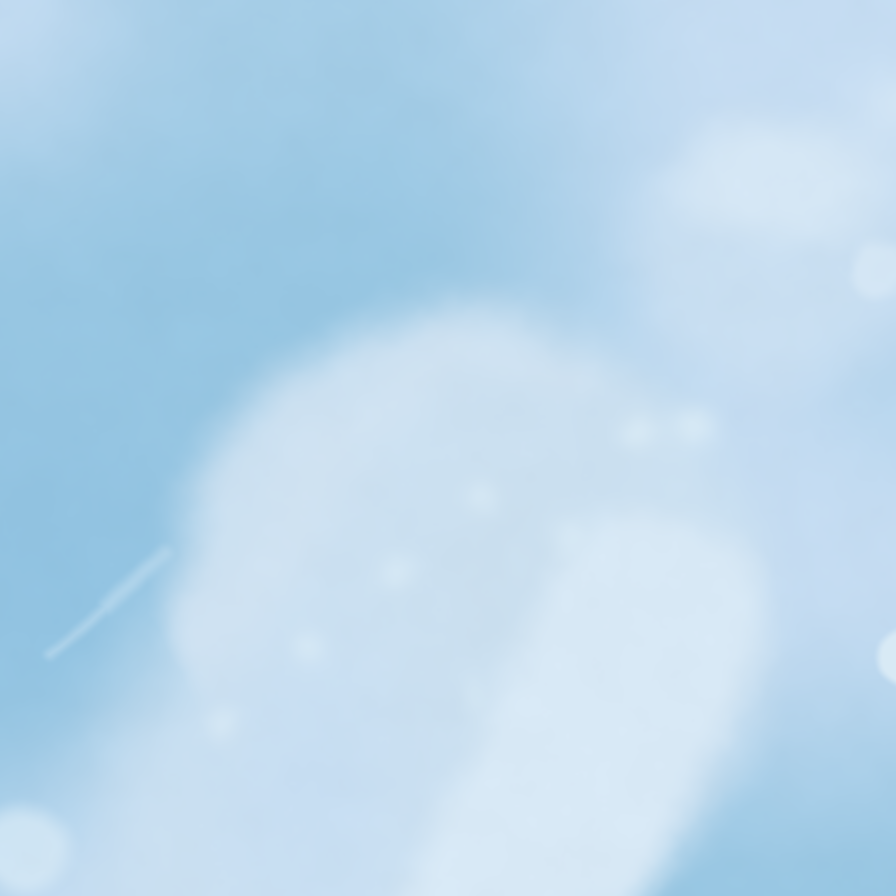
A WebGL 1 fragment shader for this texture:

```glsl
precision highp float;
// Soft pale cloud bank rising diagonally through a light blue sky.
uniform vec2 u_resolution;

float hash(vec2 p) {
  vec3 q = fract(vec3(p.xyx) * 0.1031);
  q += dot(q, q.yzx + 33.33);
  return fract((q.x + q.y) * q.z);
}

float valueNoise(vec2 p) {
  vec2 cell = floor(p);
  vec2 f = fract(p);
  f = f * f * (3.0 - 2.0 * f);
  float low = mix(hash(cell), hash(cell + vec2(1.0, 0.0)), f.x);
  float high = mix(hash(cell + vec2(0.0, 1.0)), hash(cell + vec2(1.0)), f.x);
  return mix(low, high, f.y);
}

float fbm(vec2 p) {
  float sum = 0.0;
  float gain = 0.5;
  for (int i = 0; i < 4; i++) {
    sum += gain * valueNoise(p);
    p = p * 2.03 + 7.1;
    gain *= 0.5;
  }
  return sum;
}

// Gaussian patch, one at its centre.
float glow(vec2 p, vec2 centre, vec2 radius) {
  vec2 q = (p - centre) / radius;
  return exp(-dot(q, q));
}

// Ellipse with a feathered rim.
float softEllipse(vec2 p, vec2 centre, vec2 radius, float feather) {
  float d = length((p - centre) / radius);
  return 1.0 - smoothstep(1.0 - feather, 1.0 + feather, d);
}

float segmentDistance(vec2 p, vec2 a, vec2 b) {
  vec2 ab = b - a;
  return length(p - a - ab * clamp(dot(p - a, ab) / dot(ab, ab), 0.0, 1.0));
}

float softStroke(vec2 p, vec2 a, vec2 b, float radius, float feather) {
  return 1.0 - smoothstep(radius - feather, radius + feather, segmentDistance(p, a, b));
}

vec3 skyColor(vec2 p) {
  vec3 haze = vec3(0.77, 0.862, 0.947);
  vec3 c = mix(vec3(0.59, 0.775, 0.885), vec3(0.645, 0.802, 0.902), smoothstep(0.65, 1.0, p.y));
  c = mix(c, vec3(0.56, 0.757, 0.88), 0.7 * glow(p, vec2(0.04, 0.36), vec2(0.2, 0.18)));
  c = mix(c, haze, 0.85 * glow(p, vec2(0.0, 1.0), vec2(0.14, 0.17)));
  float eastHaze = smoothstep(0.42, 0.84, p.x + 0.1 * (p.y - 0.8));
  eastHaze *= smoothstep(-0.04, 0.36, p.y);
  c = mix(c, haze, eastHaze);
  c = mix(c, vec3(0.69, 0.825, 0.92), 0.6 * glow(p, vec2(1.0, 0.56), vec2(0.09, 0.08)));
  // Low mist along the left corner.
  float mist = 1.0 - smoothstep(-0.08, 0.24, p.y - 0.5 * p.x);
  mist *= 1.0 - smoothstep(0.3, 0.65, p.x);
  return mix(c, haze, 0.95 * mist);
}

vec3 addCloud(vec3 c, vec2 p) {
  vec3 white = vec3(0.85, 0.915, 0.965);
  vec3 pale = vec3(0.822, 0.892, 0.951);
  // Upper right billows.
  c = mix(c, vec3(0.79, 0.875, 0.945), 0.8 * softEllipse(p, vec2(0.86, 0.72), vec2(0.15, 0.14), 0.35));
  c = mix(c, white, 0.75 * softEllipse(p, vec2(0.87, 0.802), vec2(0.11, 0.065), 0.5));
  c = mix(c, white, 0.6 * glow(p, vec2(1.0, 0.88), vec2(0.045)));
  c = mix(c, white, 0.7 * softEllipse(p, vec2(0.973, 0.703), vec2(0.03, 0.034), 0.35));
  // Main mass and its spreading foot.
  float body = softEllipse(p, vec2(0.52, 0.3), vec2(0.335, 0.355), 0.13);
  float foot = softEllipse(p, vec2(0.34, 0.04), vec2(0.23, 0.32), 0.4);
  c = mix(c, vec3(0.795, 0.878, 0.943), max(body, foot * 0.9));
  // Pale crest along the left shoulder and top.
  float crest = softStroke(p, vec2(0.25, 0.29), vec2(0.37, 0.49), 0.04, 0.05);
  crest = max(crest, softStroke(p, vec2(0.37, 0.49), vec2(0.5, 0.605), 0.025, 0.045));
  crest = max(crest, softStroke(p, vec2(0.5, 0.605), vec2(0.65, 0.585), 0.012, 0.03));
  c = mix(c, pale, 0.85 * crest);
  // Shaded interior.
  c = mix(c, vec3(0.775, 0.867, 0.95), 0.8 * glow(p, vec2(0.35, 0.12), vec2(0.11, 0.16)));
  c = mix(c, vec3(0.792, 0.873, 0.934), 0.8 * glow(p, vec2(0.57, 0.36), vec2(0.11, 0.2)));
  // Bright lower right lobe.
  float lobe = softStroke(p, vec2(0.73, 0.305), vec2(0.57, -0.03), 0.12, 0.028);
  return mix(c, white, 0.92 * lobe);
}

vec3 addPuffs(vec3 c, vec2 p) {
  vec3 light = vec3(0.85, 0.92, 0.965);
  for (int i = 0; i < 4; i++) {
    vec2 centre = vec2(0.25, 0.19) + float(i) * vec2(0.096, 0.085);
    c = mix(c, light, 0.65 * glow(p, centre, vec2(0.02)));
  }
  c = mix(c, light, 0.7 * glow(p, vec2(0.638, 0.4), vec2(0.023)));
  c = mix(c, light, 0.85 * glow(p, vec2(0.712, 0.518), vec2(0.021)));
  c = mix(c, light, 0.85 * glow(p, vec2(0.775, 0.525), vec2(0.027, 0.025)));
  c = mix(c, light, 0.4 * glow(p, vec2(0.53, 0.222), vec2(0.014, 0.022)));
  c = mix(c, light, 0.7 * softEllipse(p, vec2(0.025, 0.05), vec2(0.05, 0.045), 0.35));
  return mix(c, light, softEllipse(p, vec2(1.01, 0.267), vec2(0.03), 0.2));
}

void main() {
  vec2 uv = gl_FragCoord.xy / u_resolution;
  vec2 warp = vec2(fbm(uv * 13.0), fbm(uv * 13.0 + 31.7)) - 0.47;
  vec2 p = uv + 0.035 * warp;
  vec3 color = addCloud(skyColor(p), p);
  color = addPuffs(color, uv + 0.012 * warp);
  // Thin detached wisp.
  vec2 q = uv + 0.014 * warp;
  float wisp = softStroke(q, vec2(0.055, 0.268), vec2(0.12, 0.325), 0.005, 0.007);
  wisp = max(wisp, softStroke(q, vec2(0.12, 0.325), vec2(0.18, 0.385), 0.008, 0.008));
  color = mix(color, vec3(0.71, 0.84, 0.923), 0.75 * wisp);
  color += 0.018 * (fbm(uv * 24.0) - 0.47);
  gl_FragColor = vec4(clamp(color, 0.0, 1.0), 1.0);
}
```
